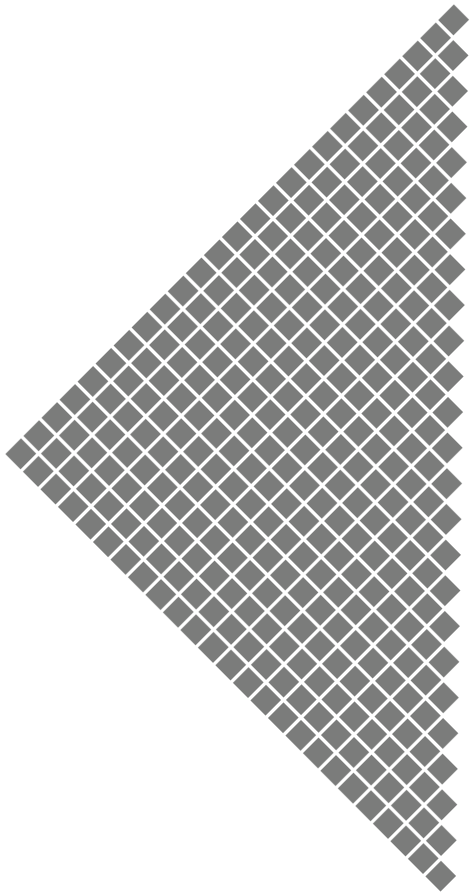
A WebGL 2 fragment shader for this pattern:

```glsl
#version 300 es
precision highp float;
// A triangle of grey tiles on a slightly skewed diagonal lattice, over white.

#define APEX vec2(0.0232, 0.4935)       // centre of the leftmost tile
#define STEP_UP vec2(0.02013, 0.02018)  // lattice step to the upper right
#define STEP_DOWN vec2(0.01953, -0.01964) // lattice step to the lower right
#define LAST_STEP 24.0                  // steps along each short side
#define TILE_FILL 0.866                 // tile side as a share of the pitch
#define EDGE_PIXELS 1.15                // width of the smoothed edge
#define TILE_COLOR vec3(0.484, 0.488, 0.484)
#define PAPER_COLOR vec3(1.0)

uniform vec2 u_resolution;
out vec4 fragColor;

// Coverage of one lattice tile, separable along its two axes.
float tileCoverage(vec2 local, vec2 pitch, float blur) {
  vec2 edgeDistance = (abs(local) - 0.5 * TILE_FILL) * pitch;
  vec2 cover = clamp(0.5 - edgeDistance / blur, 0.0, 1.0);
  return cover.x * cover.y;
}

void main() {
  // Canvas heights, so the lattice keeps its shape at any size.
  vec2 position = gl_FragCoord.xy / u_resolution.y;
  mat2 lattice = mat2(STEP_UP, STEP_DOWN);
  vec2 cell = inverse(lattice) * (position - APEX);
  vec2 index = floor(cell + 0.5);

  // Keep only the cells inside the triangle.
  bool inside = min(index.x, index.y) > -0.5
             && index.x + index.y < LAST_STEP + 0.5;

  // Distance between opposite cell sides, measured across them.
  float cellArea = abs(determinant(lattice));
  vec2 pitch = cellArea / vec2(length(STEP_DOWN), length(STEP_UP));

  float blur = EDGE_PIXELS / u_resolution.y;
  float cover = inside ? tileCoverage(cell - index, pitch, blur) : 0.0;
  fragColor = vec4(mix(PAPER_COLOR, TILE_COLOR, cover), 1.0);
}
```
